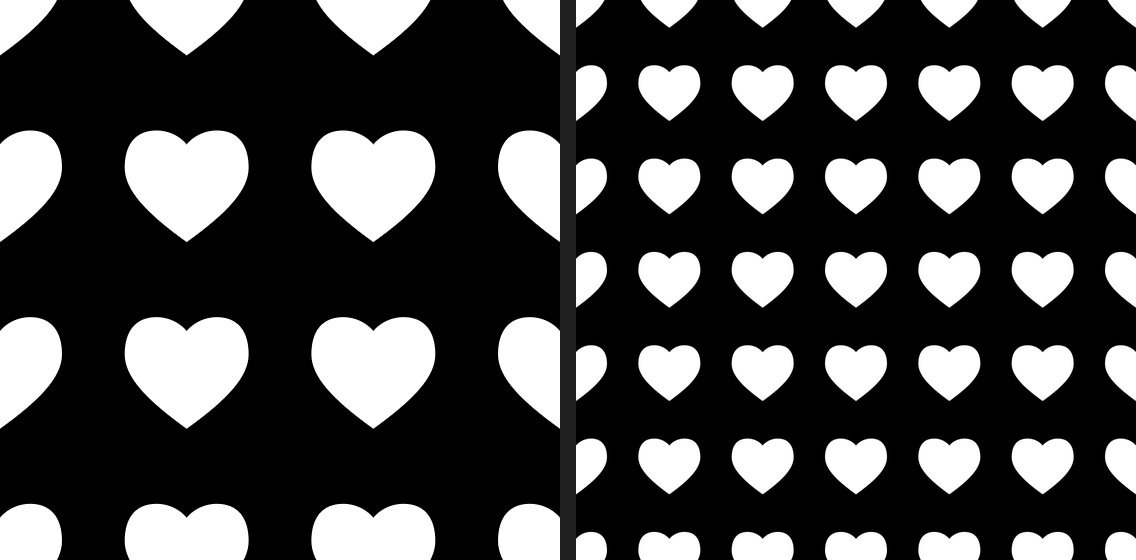
Left: one tile. Right: repeated 2 by 2.
This pattern is drawn by a Shadertoy shader. Its source:

```glsl
// White hearts on black in a seamless 3 by 3 grid, centred on the cell corners.
// Each heart is a mirrored outline of three cubic curves, traced as short
// segments that give a signed distance for the smooth edge.

vec2 cubic(vec2 a, vec2 b, vec2 c, vec2 d, float t) {
    float s = 1.0 - t;
    return s*s*s*a + 3.0*s*s*t*b + 3.0*s*t*t*c + t*t*t*d;
}

// Right half of the outline: t runs 0..3 from the tip to the cleft
vec2 heartOutline(float t) {
    vec2 tip = vec2(0.0, -0.297), side = vec2(0.332, 0.102);
    vec2 crown = vec2(0.162, 0.301), cleft = vec2(0.0, 0.227);
    if (t < 1.0) return cubic(tip, vec2(0.223, -0.137), vec2(0.332, -0.016), side, t);
    if (t < 2.0) return cubic(side, vec2(0.332, 0.227), vec2(0.273, 0.301), crown, t - 1.0);
    return cubic(crown, vec2(0.098, 0.301), vec2(0.039, 0.273), cleft, t - 2.0);
}

float segmentDistance(vec2 p, vec2 a, vec2 b) {
    vec2 ab = b - a;
    return length(p - a - ab * clamp(dot(p - a, ab) / dot(ab, ab), 0.0, 1.0));
}

// Signed distance, negative inside
float heartDistance(vec2 p) {
    p.x = abs(p.x);
    float dist = 1.0, side = 1.0;
    vec2 a = heartOutline(0.0);
    for (int i = 1; i <= 48; i++) {
        vec2 b = heartOutline(float(i) / 16.0);
        dist = min(dist, segmentDistance(p, a, b));
        // Each crossing of a ray to the right flips inside and outside
        if ((a.y > p.y) != (b.y > p.y)) {
            float crossing = mix(a.x, b.x, (p.y - a.y) / (b.y - a.y));
            if (crossing > p.x) side = -side;
        }
        a = b;
    }
    return side * dist;
}

void mainImage(out vec4 fragColor, in vec2 fragCoord) {
    vec2 grid = 3.0 * fragCoord / iResolution.xy;
    vec2 cell = fract(grid + 0.5) - 0.5;

    // Edge blended over about one pixel
    float pixel = 3.0 / min(iResolution.x, iResolution.y);
    float heart = clamp(0.5 - heartDistance(cell) / pixel, 0.0, 1.0);
    fragColor = vec4(vec3(heart), 1.0);
}
```
